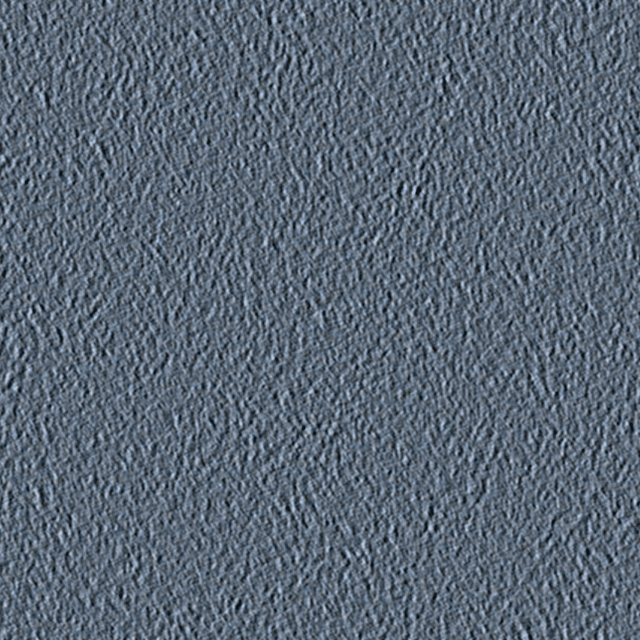
Give the GLSL for this texture, as a Shadertoy shader.

```glsl
const vec3 SLATE = vec3(0.354, 0.404, 0.460);
const vec3 RELIEF_TINT = vec3(0.118, 0.124, 0.136);
const vec3 WARM_SHIFT = vec3(0.035, 0.0, -0.035);
const vec2 TO_LIGHT = vec2(-0.98, 0.20);

vec2 hash22(vec2 p) {
    vec2 k = vec2(dot(p, vec2(127.1, 311.7)), dot(p, vec2(269.5, 183.3)));
    return fract(sin(k) * 43758.5453) * 2.0 - 1.0;
}

float cornerSlope(vec2 cell, vec2 f, vec2 corner) {
    return dot(hash22(cell + corner), f - corner);
}

float gradientNoise(vec2 p) {
    vec2 i = floor(p);
    vec2 f = p - i;
    vec2 w = f * f * f * (f * (f * 6.0 - 15.0) + 10.0);
    float low = mix(cornerSlope(i, f, vec2(0, 0)), cornerSlope(i, f, vec2(1, 0)), w.x);
    float high = mix(cornerSlope(i, f, vec2(0, 1)), cornerSlope(i, f, vec2(1, 1)), w.x);
    return mix(low, high, w.y);
}

// Noise drawn out along an axis leaning from the vertical
float creases(vec2 p, float lean, vec2 frequency, float seed) {
    vec2 along = vec2(sin(lean), cos(lean));
    vec2 across = vec2(along.y, -along.x);
    return gradientNoise(vec2(dot(p, across), dot(p, along)) * frequency + seed);
}

// Two crossing crease families in patches, over a pebbled grain
float leatherHeight(vec2 p) {
    float patchNoise = gradientNoise(p * 9.0 + 3.7);
    float family = smoothstep(-0.30, 0.30, patchNoise - 0.06);
    float depth = 0.78 + 0.70 * gradientNoise(p * 7.0 + 41.3);

    float leftLean = creases(p, -0.46, vec2(92.0, 34.0), 11.3);
    float rightLean = creases(p, 0.42, vec2(92.0, 38.0), 57.9);
    float folds = mix(leftLean, rightLean, family) * depth;

    float pebbles = creases(p, -0.10, vec2(126.0, 88.0), 23.1);
    float grain = gradientNoise(p * vec2(212.0, 180.0) + 7.7);
    return folds + 0.75 * pebbles + 0.42 * grain;
}

// Height difference towards the light
float relief(vec2 p, float reach) {
    vec2 offset = TO_LIGHT * reach;
    return leatherHeight(p - offset) - leatherHeight(p + offset);
}

void mainImage(out vec4 fragColor, in vec2 fragCoord) {
    vec2 p = fragCoord / iResolution.y;

    float shade = clamp(relief(p, 0.0024) * 4.1, -2.7, 3.0);
    float warmth = gradientNoise(p * 75.0 + 91.7);

    vec3 color = SLATE + RELIEF_TINT * shade + WARM_SHIFT * warmth;
    fragColor = vec4(clamp(color, 0.0, 1.0), 1.0);
}
```
